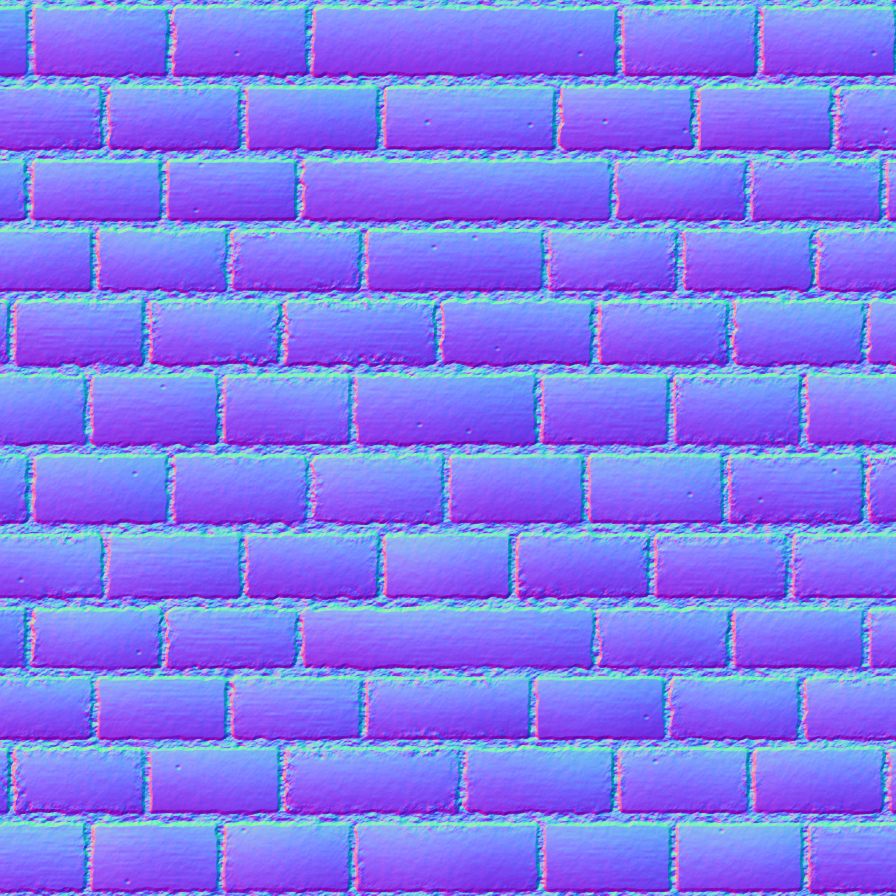
This texture map is drawn by a three.js fragment shader. Its source:

```glsl
// Tangent-space normal map of a worn brick wall: twelve courses of bricks of uneven length.
// A height field (brick edges, mortar, grain, pits) is differentiated numerically,
// then a smooth bulge is added to each brick face. One unit is one course; y runs down.
varying vec2 vUv;

float hash(vec2 p) {
  vec3 q = fract(p.xyx * vec3(0.1031, 0.1030, 0.0973));
  q += dot(q, q.yzx + 33.33);
  return fract((q.x + q.y) * q.z);
}

float noise(vec2 p) {
  vec2 i = floor(p), f = fract(p);
  f = f * f * (3.0 - 2.0 * f);
  return mix(mix(hash(i), hash(i + vec2(1, 0)), f.x),
             mix(hash(i + vec2(0, 1)), hash(i + vec2(1, 1)), f.x), f.y);
}

float fbm(vec2 p) {
  float sum = 0.0, amp = 0.5;
  for (int i = 0; i < 3; i++) {
    sum += amp * noise(p);
    p = p * 2.03 + 17.3;
    amp *= 0.5;
  }
  return sum;
}

// Component 0 to 5 of two joined vectors
float pick(float i, vec3 a, vec3 b) {
  vec3 v = i < 2.5 ? a : b;
  float j = i < 2.5 ? i : i - 3.0;
  return j < 0.5 ? v.x : j < 1.5 ? v.y : v.z;
}

// Position relative to the centre of the enclosing brick
vec2 brick(vec2 p, out vec2 halfSize, out vec2 id) {
  p.y -= 0.07 * sin(p.y * 1.0472);
  float row = mod(floor(p.y), 12.0);
  float kind = row < 5.5 ? row : row - 6.0;
  float first = pick(kind, vec3(0.41, 1.41, 0.39), vec3(1.27, 0.16, 1.19));
  float pitch = pick(kind, vec3(1.87, 1.85, 1.81), vec3(1.80, 1.81, 1.77));
  float resume = row < 5.5
    ? pick(kind, vec3(8.30, 7.47, 8.22), vec3(7.31, 7.98, 7.22))
    : pick(kind, vec3(5.98, 6.88, 7.98), vec3(7.14, 8.25, 7.25));
  float left, right;
  if (p.x < resume) {
    float i = min(floor((p.x - first) / pitch), 2.0);
    left = first + i * pitch;
    right = i < 1.5 ? left + pitch : resume;
    // The long middle brick is split in one course of each six
    if (i > 1.5 && abs(kind - 4.0) < 0.5) {
      float joint = mix(left, right, row < 5.5 ? 0.5 : 0.54);
      if (p.x < joint) right = joint; else left = joint;
    }
  } else {
    left = resume + floor((p.x - resume) / pitch) * pitch;
    right = left + pitch;
  }
  id = vec2(floor(left * 8.0 + 40.5), row);
  halfSize = vec2(0.5 * (right - left) - 0.045, 0.43 - 0.02 * hash(vec2(row, 3.0)));
  return vec2(p.x - 0.5 * (left + right), fract(p.y) - 0.515);
}

// Signed distance to the chipped, rounded brick outline
float outline(vec2 p, vec2 q, vec2 halfSize, vec2 id) {
  vec2 e = abs(q) - halfSize + 0.06;
  float chips = (fbm(p * 8.0) - 0.44) * mix(0.03, 0.11, hash(id));
  return length(max(e, 0.0)) + min(max(e.x, e.y), 0.0) - 0.06 + chips;
}

float faceMask(float d) {
  return 1.0 - smoothstep(-0.025, 0.025, d);
}

float pits(vec2 p) {
  vec2 cell = floor(p * 2.0);
  vec2 centre = 0.2 + 0.6 * vec2(hash(cell + 5.0), hash(cell + 71.0));
  float r = length((fract(p * 2.0) - centre) * vec2(0.4, 0.5));
  return step(0.92, hash(cell + 31.0)) * (1.0 - smoothstep(0.0, 0.04, r));
}

float relief(vec2 p) {
  vec2 halfSize, id;
  vec2 q = brick(p, halfSize, id);
  float d = outline(p, q, halfSize, id);
  // Coarse mortar that fills the joints to a varying depth
  float mortar = 0.12 * fbm(p * vec2(9, 15)) + 0.05 * noise(p * 1.9);
  float face = 0.14 + 0.011 * fbm(p * 12.0 + id);
  face += 0.006 * hash(id + 9.0) * noise(p * vec2(3, 26));
  // Crumbled rim, stronger on some bricks
  float worn = hash(id + 4.0) * noise(p * 2.3 + 40.0);
  face += 0.16 * worn * smoothstep(-0.2, 0.0, d) * (fbm(p * 13.0) - 0.44);
  face -= 0.025 * pits(p);
  return mix(mortar, face, faceMask(d));
}

void main() {
  vec2 p = vec2(vUv.x, 1.0 - vUv.y) * 12.0;
  vec2 e = vec2(0.011, 0.0);
  vec2 slope = vec2(relief(p + e.xy) - relief(p - e.xy),
                    relief(p + e.yx) - relief(p - e.yx)) / (2.0 * e.x);

  // Pillow-shaped faces, each with a slight tilt of its own, and light-facing mortar
  vec2 halfSize, id;
  vec2 q = brick(p, halfSize, id);
  vec2 tilt = vec2(0.06, 0.14) * (vec2(hash(id + 13.0), hash(id + 27.0)) - 0.5);
  tilt += vec2(0.12, 0.2) * (vec2(noise(p * 0.9), noise(p * 0.9 + 50.0)) - 0.5);
  vec2 bulge = vec2(0.02 - 0.13 * q.x / halfSize.x, -1.4 * q.y - 0.14) + tilt;
  float mask = faceMask(outline(p, q, halfSize, id));
  slope += mix(vec2(-0.05, 0.26), bulge, mask);

  gl_FragColor = vec4(0.5 + 0.5 * normalize(vec3(slope, 1.0)), 1.0);
}
```
